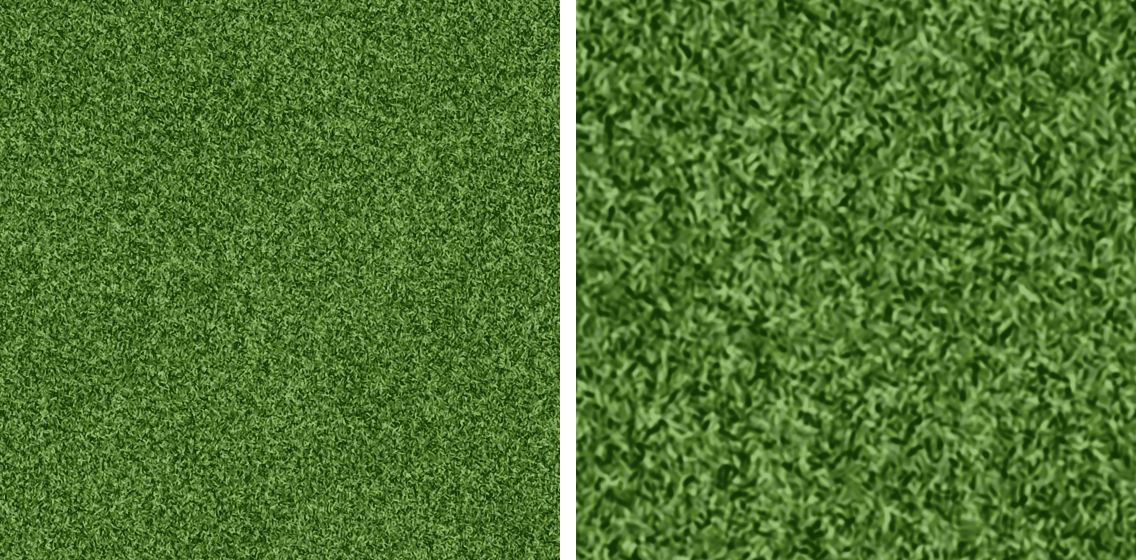
Left: the whole. Right: its middle third, enlarged.
Write a WebGL 1 fragment shader that draws this texture.

```glsl
precision highp float;
uniform vec2 u_resolution;

#define CELLS 174.0         // turf cells across the canvas
#define BLADES 3            // blades per cell
#define BLADE_SIZE vec2(0.42, 0.27)  // length and width in cells
#define EDGE_SHADE 1.1      // how soon a blade flips to its dark edge
#define LEAN 1.75           // mean blade angle in radians
#define LEAN_SPREAD 2.7     // range of blade angles
#define CONTRAST 1.32       // spread of the tones
#define PATCH_DEPTH 0.15    // strength of the broad mottling
#define DEEP  vec3(0.09, 0.22, 0.02)
#define SHADE vec3(0.18, 0.33, 0.07)
#define GRASS vec3(0.27, 0.42, 0.14)
#define TIP   vec3(0.49, 0.64, 0.34)

vec4 hash4(vec3 p) {
  vec4 q = fract(p.xyzx * vec4(0.1031, 0.1030, 0.0973, 0.1099));
  q += dot(q, q.wzxy + 33.33);
  return fract((q.xxyz + q.yzzw) * q.zywx);
}

// Sums oriented blades with opposite edges; x is tone and y is tint
vec2 bladeNoise(vec2 p, float pixel) {
  vec2 cell = floor(p);
  vec2 size = max(BLADE_SIZE, 0.6 * pixel);
  vec2 total = vec2(0.0);
  float power = 0.04;
  for (int y = -1; y <= 1; y++) {
    for (int x = -1; x <= 1; x++) {
      vec2 id = cell + vec2(float(x), float(y));
      for (int i = 0; i < BLADES; i++) {
        vec4 rnd = hash4(vec3(id + 7.0, float(i) * 17.0 + 3.0));
        float angle = LEAN + LEAN_SPREAD * (rnd.z - 0.5);
        vec2 along = vec2(cos(angle), sin(angle));
        vec2 d = p - id - rnd.xy;
        vec2 local = vec2(dot(d, along), dot(d, vec2(-along.y, along.x))) / size;
        float weight = exp(-0.5 * dot(local, local));
        vec2 value = vec2(rnd.w, fract(rnd.w * 37.0 + rnd.z)) - 0.5;
        total += weight * value * vec2(3.46 * cos(EDGE_SHADE * local.y), 3.46);
        power += weight * weight;
      }
    }
  }
  return total / sqrt(power);
}

// Broad uneven growth from layered, bent sines
float patches(vec2 uv) {
  float sum = 0.0;
  float gain = 0.6;
  vec2 p = uv * 9.0;
  for (int i = 0; i < 4; i++) {
    p += 0.8 * sin(p.yx * 1.3 + float(i) * 2.1);
    sum += gain * sin(p.x + 1.0) * sin(p.y + 2.0);
    p = mat2(0.8, 0.6, -0.6, 0.8) * p * 1.8;
    gain *= 0.8;
  }
  return sum;
}

// Each stop sits at the middle of its colour's share of the area
vec3 turfColour(float rank, float tint) {
  vec3 fresh = vec3(0.35, 0.50, 0.17);
  vec3 pale = vec3(0.38, 0.53, 0.28);
  vec3 light = mix(fresh, pale, smoothstep(-0.5, 0.6, tint));
  vec3 colour = mix(DEEP, SHADE, clamp((rank - 0.04) / 0.14, -0.3, 1.0));
  colour = mix(colour, GRASS, clamp((rank - 0.18) / 0.24, 0.0, 1.0));
  colour = mix(colour, light, clamp((rank - 0.42) / 0.30, 0.0, 1.0));
  colour = mix(colour, TIP, clamp((rank - 0.72) / 0.21, 0.0, 1.0));
  return colour + vec3(0.13, 0.12, 0.14) * smoothstep(0.92, 1.0, rank);
}

void main() {
  float side = min(u_resolution.x, u_resolution.y);
  vec2 uv = gl_FragCoord.xy / side;
  vec2 blades = bladeNoise(uv * CELLS, CELLS / side);
  float tone = CONTRAST * blades.x + PATCH_DEPTH * patches(uv);
  // Logistic curve turns the tone into an even rank from 0 to 1
  float rank = 1.0 / (1.0 + exp(-1.7 * tone));
  gl_FragColor = vec4(clamp(turfColour(rank, blades.y), 0.0, 1.0), 1.0);
}
```
